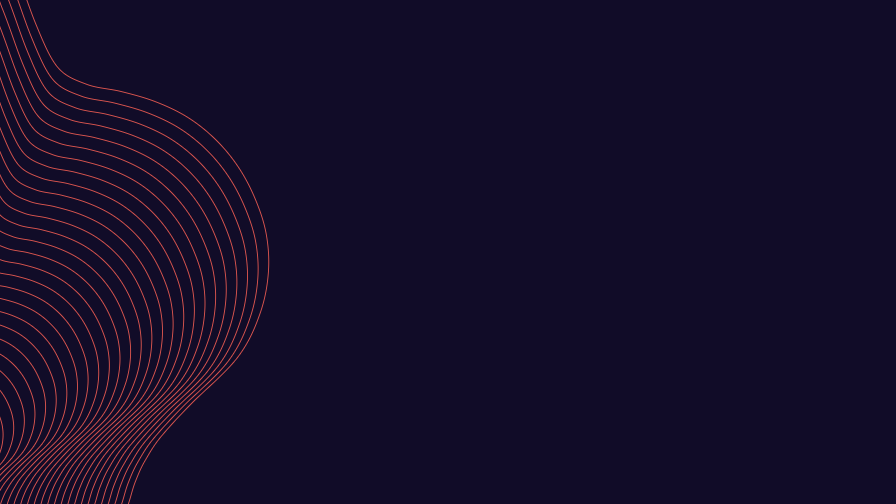
A Shadertoy shader for this background:

```glsl
const vec3 NIGHT = vec3(0.067, 0.047, 0.157);
const vec3 CORAL = vec3(0.88, 0.34, 0.31);
const vec2 FOCUS = vec2(-0.2477, -0.0278); // centre of the shrinking contours
const float SHRINK = 0.027;                // size lost from one contour to the next
const float LINE_WIDTH = 0.00178;
const float KNOT_ANGLE = radians(4.0);
const int KNOTS = 21;

// Radius of the outer contour at equal steps of angle
const float RADII[KNOTS] = float[KNOTS](
    0.494, 0.506, 0.5215, 0.5475, 0.5914, 0.670, 0.789,
    0.865, 0.920, 0.959, 0.9845, 1.002, 1.010, 1.0083,
    0.996, 0.977, 0.9574, 0.9653, 1.031, 1.134, 1.25);

float knotRadius(int i) {
    return RADII[clamp(i, 0, KNOTS - 1)];
}

// Smooth cubic through four neighbouring values
float cubic(float a, float b, float c, float d, float t) {
    float tangentB = 0.5 * (c - a);
    float tangentC = 0.5 * (d - b);
    float bend = 2.0 * (b - c) + tangentB + tangentC;
    return b + t * (tangentB + t * (c - b - tangentB - bend + t * bend));
}

float contourRadius(float angle) {
    float s = clamp(angle / KNOT_ANGLE, 0.0, float(KNOTS - 1));
    int i = int(floor(s));
    return cubic(knotRadius(i - 1), knotRadius(i), knotRadius(i + 1),
                 knotRadius(i + 2), fract(s));
}

// Contour number: 0 on the outer line, rising inward
float contourLevel(vec2 p, vec2 focus, float shrink) {
    vec2 q = p - focus;
    return (1.0 - length(q) / contourRadius(atan(q.y, q.x))) / shrink;
}

// Share of a pixel covered by a line, both lengths in pixels
float lineCoverage(float distancePx, float widthPx) {
    return clamp(0.5 * (widthPx + 1.0) - distancePx, 0.0, min(widthPx, 1.0));
}

void mainImage(out vec4 fragColor, in vec2 fragCoord) {
    vec2 p = fragCoord / iResolution.y;
    float level = contourLevel(p, FOCUS, SHRINK);
    float levelPerPixel = length(vec2(dFdx(level), dFdy(level)));

    // Distance to the nearest contour, with none outside the first
    float nearest = max(floor(level + 0.5), 0.0);
    float distancePx = abs(level - nearest) / max(levelPerPixel, 1e-5);
    float ink = lineCoverage(distancePx, LINE_WIDTH * iResolution.y);

    fragColor = vec4(mix(NIGHT, CORAL, ink), 1.0);
}
```
